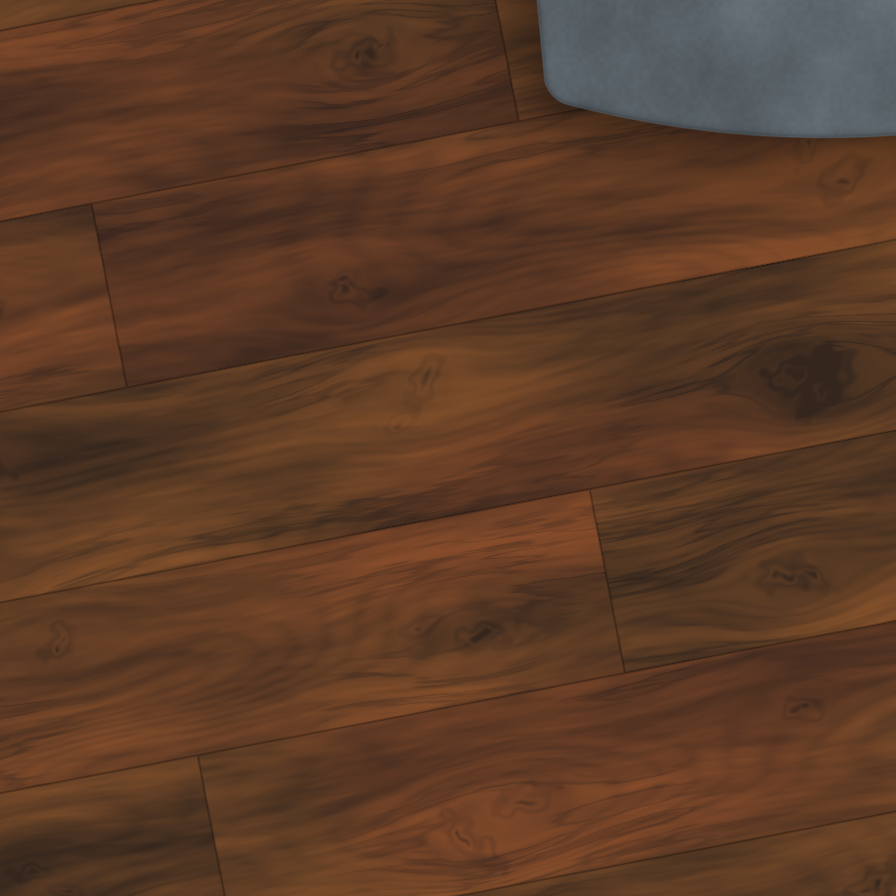
Reproduce this texture procedurally as a WebGL 1 fragment shader.

```glsl
precision highp float;
// Tilted dark wood plank floor with knots and staggered joints, under the corner of a grey fabric seat.

uniform vec2 u_resolution;

const vec2 GRAIN_DIR = vec2(0.982, 0.189);   // direction the planks run
const float ROW_HEIGHT = 0.209;
const float ROW_START = 0.1125;
const float PLANK_LENGTH = 1.457;
const float JOINT_START = 0.732;
const float JOINT_STEP = PLANK_LENGTH / 3.0; // stagger from row to row
const float SEAM_WIDTH = 0.0011;
const float SEAM_DEPTH = 0.30;
const float KNOT_START = 0.04;
const float KNOT_STEP = 0.48;
const float KNOT_SIZE = 0.036;
const vec3 WOOD_DARK = vec3(0.205, 0.150, 0.115);
const vec3 WOOD_LIGHT = vec3(0.505, 0.310, 0.165);
const vec3 WOOD_RED = vec3(1.03, 0.95, 1.00);
const vec3 FABRIC = vec3(0.37, 0.405, 0.43);
const float SHADOW_DEPTH = 0.30;
const float SHADOW_REACH = 0.05;

float hash(vec2 p) {
  vec3 q = fract(p.xyx * vec3(0.1031, 0.1030, 0.0973));
  q += dot(q, q.yzx + 33.33);
  return fract((q.x + q.y) * q.z);
}

float noise(vec2 p) {
  vec2 i = floor(p), f = fract(p);
  f = f * f * (3.0 - 2.0 * f);
  return mix(mix(hash(i), hash(i + vec2(1.0, 0.0)), f.x),
             mix(hash(i + vec2(0.0, 1.0)), hash(i + 1.0), f.x), f.y);
}

float fbm(vec2 p) {
  float sum = 0.0, amp = 0.533;
  for (int i = 0; i < 4; i++) {
    sum += amp * noise(p);
    p = p * 2.03 + 17.3;
    amp *= 0.5;
  }
  return sum;
}

// x: sideways bend of the grain, y: knot darkness
vec2 knots(vec2 p, float row) {
  vec2 result = vec2(0.0);
  float cell = floor((p.x - KNOT_START) / KNOT_STEP + 0.5);
  vec2 wobble = vec2(noise(p * 75.0 + row * 7.0), noise(p * 75.0 + 41.0)) - 0.5;
  for (int i = -1; i <= 1; i++) {
    for (int j = 0; j < 2; j++) {
      vec2 id = vec2(cell + float(i), row * 2.0 + float(j));
      float size = mix(0.45, 1.0, hash(id + 31.0));
      vec2 center = vec2(KNOT_START + KNOT_STEP * id.x + 0.18 * (hash(id) - 0.5),
                         ROW_HEIGHT * mix(0.2, 0.8, hash(id + 17.0)));
      vec2 d = p - center;
      float angle = mix(-1.0, 0.9, hash(id + 53.0));
      float c = cos(angle), s = sin(angle);
      vec2 q = vec2(c * d.x + s * d.y, c * d.y - s * d.x);
      q = q / (KNOT_SIZE * size * vec2(1.0, 0.45)) + 1.1 * wobble;
      float r = length(q);
      result.y += size * exp(-0.8 * r * r) * (0.55 + 0.45 * cos(6.0 * r));
      vec2 reach = d * vec2(10.0, 18.0);
      result.x += size * d.y * exp(-dot(reach, reach));
    }
  }
  return result;
}

vec3 woodFloor(vec2 uv, float pixel) {
  // plank layout
  vec2 p = vec2(dot(uv, GRAIN_DIR), dot(uv, vec2(-GRAIN_DIR.y, GRAIN_DIR.x)));
  float row = floor((p.y - ROW_START) / ROW_HEIGHT);
  float across = p.y - ROW_START - row * ROW_HEIGHT;
  float along = (p.x - JOINT_START - row * JOINT_STEP) / PLANK_LENGTH;
  vec2 id = vec2(row, floor(along));
  vec2 seed = 60.0 * vec2(hash(id + 5.0), hash(id + 71.0));

  // grain, bent around the knots
  vec2 knot = knots(vec2(p.x, across), row);
  vec2 g = vec2(p.x, across - 0.8 * knot.x);
  g.y += 0.014 * (noise(g * vec2(5.0, 9.0) + seed) - 0.5);
  float broad = fbm(g * vec2(2.6, 13.0) + seed);
  float streak = fbm(g * vec2(7.0, 75.0) + seed.yx);
  float fine = noise(g * vec2(38.0, 230.0) + seed);
  float field = noise(g * vec2(2.2, 11.0) + seed + 23.0);
  float rings = 0.5 + 0.5 * cos(75.0 * field + 3.0 * streak);
  float crackMask = smoothstep(0.5, 0.75, noise(g * vec2(4.0, 15.0) + seed.yx + 9.0));
  float crack = crackMask * (1.0 - smoothstep(0.0, 0.09, abs(streak - 0.45)));

  float tone = 0.60 + 0.12 * (hash(id + 97.0) - 0.5);
  tone += 1.15 * (broad - 0.5) + 0.50 * (streak - 0.5) + 0.12 * (fine - 0.5);
  tone -= 0.09 * rings * rings + 0.22 * crack + 0.50 * knot.y;
  vec3 color = mix(WOOD_DARK, WOOD_LIGHT, clamp(tone, 0.0, 1.0));
  color *= mix(vec3(1.0), WOOD_RED, smoothstep(0.35, 0.7, noise(p * vec2(2.0, 6.0) + seed)));

  // seams and end joints
  float end = min(fract(along), 1.0 - fract(along)) * PLANK_LENGTH;
  float edge = min(min(across, ROW_HEIGHT - across), end);
  float seam = 1.0 - smoothstep(SEAM_WIDTH - pixel, SEAM_WIDTH + pixel, edge);
  return color * (1.0 - SEAM_DEPTH * seam);
}

// signed distance to the seat: slanted side, bowed bottom, rounded corner
float seatDistance(vec2 uv) {
  float side = 0.599 + 0.095 * (1.0 - uv.y) - uv.x;
  float bottom = 0.846 + 0.45 * (uv.x - 0.92) * (uv.x - 0.92) - uv.y;
  float radius = 0.022;
  vec2 corner = vec2(side, bottom) + radius;
  return length(max(corner, 0.0)) + min(max(corner.x, corner.y), 0.0) - radius;
}

void main() {
  vec2 uv = gl_FragCoord.xy / u_resolution;
  float pixel = 1.0 / min(u_resolution.x, u_resolution.y);
  float d = seatDistance(uv);
  vec3 color = woodFloor(uv, pixel) * (1.0 - SHADOW_DEPTH * exp(-max(d, 0.0) / SHADOW_REACH));

  // mottled fabric with a dark hem
  float mottle = fbm(uv * vec2(11.0, 9.0)) - 0.5;
  float weave = noise(uv * 210.0) - 0.5;
  vec3 fabric = FABRIC * (1.0 + 0.35 * mottle + 0.05 * weave);
  fabric *= 1.0 - 0.22 * exp(-abs(d + 0.002) / 0.003);
  color = mix(fabric, color, smoothstep(-pixel, pixel, d));
  gl_FragColor = vec4(color, 1.0);
}
```
